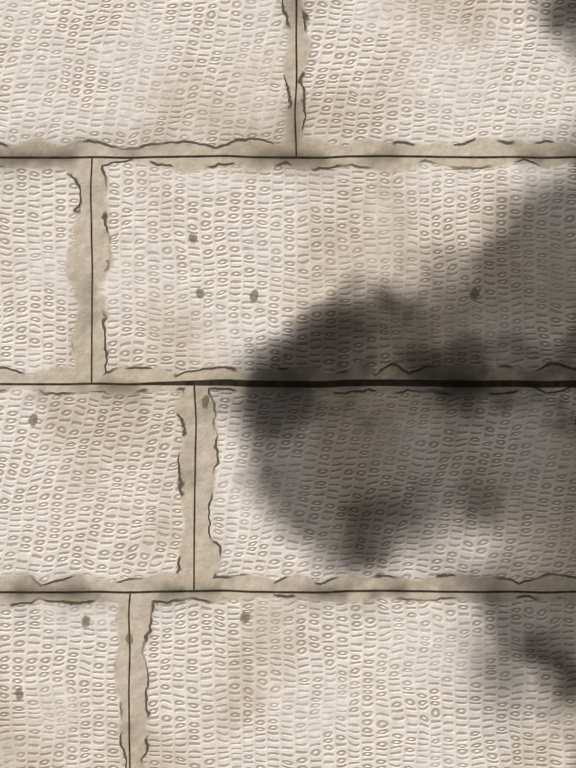
A Shadertoy shader for this texture:

```glsl
// Four courses of tooled limestone blocks under soft tree shade.
// Each block has a face of hashed chisel marks in columns and a rough chipped margin;
// a height field is lit by one directional difference, then joints, stains and shade go on.

#define MARK_PITCH vec2(0.0175, 0.0088)
#define MARK_SLANT 0.20
#define MARGIN 0.021
#define JOINT_WIDTH 0.0013
#define RELIEF 0.24
#define COURSE_BOTTOM vec4(-0.06, 0.230, 0.501, 0.796)
#define COURSE_TOP vec4(0.230, 0.501, 0.796, 1.06)
#define UPRIGHT_JOINT vec4(0.169, 0.254, 0.120, 0.385)
#define LIMESTONE vec3(0.91, 0.872, 0.825)
#define TAN_STONE vec3(0.76, 0.695, 0.60)
#define GRIME vec3(0.17, 0.15, 0.12)
#define SHADE vec3(0.40, 0.395, 0.395)

float hash(vec2 p) {
    vec3 q = fract(p.xyx * 0.1031);
    q += dot(q, q.yzx + 33.33);
    return fract((q.x + q.y) * q.z);
}

float noise(vec2 p) {
    vec2 i = floor(p), f = fract(p);
    f = f * f * (3.0 - 2.0 * f);
    return mix(mix(hash(i), hash(i + vec2(1, 0)), f.x),
               mix(hash(i + vec2(0, 1)), hash(i + vec2(1, 1)), f.x), f.y);
}

float fbm(vec2 p) {
    float sum = 0.0, amp = 0.5;
    for (int i = 0; i < 4; i++) {
        sum += amp * noise(p);
        p = mat2(1.6, 1.2, -1.2, 1.6) * p + 7.3;
        amp *= 0.5;
    }
    return sum / 0.9375;
}

// Course number counted from the bottom
int courseAt(float y) {
    return int(dot(step(COURSE_BOTTOM.yzw, vec3(y)), vec3(1)));
}

// Depth of the chisel marks: bent dashes and small ovals stacked in columns
float chiselMarks(vec2 p, float course, float stone) {
    p.x -= MARK_SLANT * mod(course, 2.0) * p.y;
    p += 0.009 * (vec2(noise(p * 17.0), noise(p * 23.0 + 40.0)) - 0.5);
    p.y += 0.004 * (noise(p * 75.0) - 0.5);
    vec2 g = p / MARK_PITCH + 60.0;
    float column = floor(g.x);
    g.y += hash(vec2(column, stone));
    float kind = hash(vec2(column, floor(g.y)) + stone * 17.0);
    vec2 f = fract(g) - 0.5;
    f.y += 0.2 * (kind - 0.5);
    float bend = 2.6 * f.x * f.x * (kind - 0.4);
    float dash = (1.0 - smoothstep(0.06, 0.27, abs(f.y + bend)))
               * (1.0 - smoothstep(0.30, 0.50, abs(f.x)));
    float oval = 1.0 - smoothstep(0.05, 0.20, abs(length(f) - 0.27));
    float wear = smoothstep(0.2, 0.7, fbm(p * 14.0 + stone));
    return mix(dash, oval, step(0.6, kind)) * mix(0.4, 1.0, wear);
}

// Height of the wall; rim is the signed distance from margin (-) to tooled face (+)
float wallHeight(vec2 p, out float rim, out float marks) {
    int c = courseAt(p.y);
    float joint = UPRIGHT_JOINT[c], side = step(joint, p.x);
    float stone = float(c) * 2.0 + side;
    float bump = fbm(p * 32.0 + stone * 5.0);

    // Margins: scalloped along the beds, ragged along the uprights
    float scallop = abs(sin(p.x * 34.0 + 5.0 * noise(p * 9.0)));
    float lower = MARGIN * (0.45 + 0.5 * scallop + 0.7 * (bump - 0.4));
    float upper = MARGIN * (0.25 + 0.5 * scallop * hash(vec2(stone, 3)) + 0.9 * (bump - 0.4));
    float upright = MARGIN * (0.4 + 0.8 * hash(vec2(stone, 8)) + 1.5 * (bump - 0.5));
    rim = min(p.y - COURSE_BOTTOM[c] - lower, COURSE_TOP[c] - p.y - upper);
    rim = min(rim, abs(p.x - joint) - upright);

    float face = smoothstep(-0.001, 0.005, rim);
    marks = face * chiselMarks(p, float(c), stone);
    float rough = fbm(p * 85.0) * mix(1.3, 0.4, face);
    return rough + 0.45 * face - 0.45 * marks;
}

// Dappled shade: a bulging soft edge, a sunlit gap and a loose fringe below
float treeShade(vec2 p) {
    float bulge = (p.y - 0.44) / 0.20;
    float edge = 0.72 - 0.47 * exp(-bulge * bulge);
    float leaf = fbm(p * 7.0 + 2.0) - 0.5;
    float shade = smoothstep(-0.055, 0.075, p.x - edge + 0.28 * leaf);
    vec2 gap = (p - vec2(0.61, 0.285)) / vec2(0.10, 0.045);
    vec2 fringe = (p - vec2(0.66, 0.15)) / vec2(0.05, 0.08);
    shade *= 1.0 - 0.75 * exp(-dot(gap, gap));
    shade = max(shade, 0.65 * exp(-dot(fringe, fringe)));
    return shade * (0.82 + 0.36 * smoothstep(0.35, 0.65, fbm(p * 10.0 + 31.0)));
}

void mainImage(out vec4 fragColor, in vec2 fragCoord) {
    vec2 p = fragCoord / iResolution.y;
    float px = 1.0 / iResolution.y, rim, marks, unusedRim, unusedMarks;
    float h = wallHeight(p, rim, marks);
    float toLight = wallHeight(p + vec2(-0.0012, 0.0020), unusedRim, unusedMarks);

    // Stone colour, tan margins and broad warm stains
    float face = smoothstep(-0.002, 0.006, rim);
    float stain = smoothstep(0.42, 0.75, fbm(p * vec2(9.0, 6.0) + 12.0));
    vec3 color = mix(TAN_STONE, LIMESTONE, mix(0.25, 1.0, face) * (1.0 - 0.55 * stain));
    color *= 0.94 + 0.14 * (fbm(p * 130.0) - 0.3);
    color *= 1.0 - vec3(0.15, 0.18, 0.22) * marks;
    color *= clamp(1.0 + RELIEF * (h - toLight), 0.6, 1.12);

    // Broken crack where the face meets its margin
    float crack = 1.0 - smoothstep(0.0004, 0.0016 + px, abs(rim));
    color = mix(color, GRIME, 0.65 * crack * smoothstep(0.42, 0.62, noise(p * 38.0)));

    // Joints: thin beds and uprights, with the middle bed open and grimy
    vec3 beds = abs(p.y - COURSE_BOTTOM.yzw + 0.003 * (noise(vec2(p.x * 24.0, 2.0)) - 0.5));
    float bed = min(min(beds.x, beds.z), beds.y - 0.003 * smoothstep(0.15, 0.32, p.x));
    float upright = abs(p.x - UPRIGHT_JOINT[courseAt(p.y)] + 0.004 * (noise(p * 20.0) - 0.5));
    float grime = exp(-max(min(bed, upright + 0.008), 0.0) * 75.0) * smoothstep(0.42, 0.7, fbm(p * 13.0 + 4.0));
    color = mix(color, GRIME * 1.4, 0.7 * grime);
    float seam = 1.0 - smoothstep(JOINT_WIDTH - px, JOINT_WIDTH + px, min(bed, upright + 0.0004));
    color = mix(color, GRIME * (0.6 + 0.6 * noise(p * 160.0)), seam * 0.88);

    // Rare pits knocked out of the faces
    vec2 cell = floor(p * 14.0), f = fract(p * 14.0) - 0.5;
    f += 0.5 * (vec2(hash(cell + 5.0), hash(cell + 9.0)) - 0.5) + 0.12 * (fbm(p * 70.0) - 0.5);
    float pit = step(0.90, hash(cell)) * (1.0 - smoothstep(0.06, 0.11, length(f * vec2(1.2, 0.8))));
    color = mix(color, GRIME * 2.2, 0.6 * pit);

    color *= mix(vec3(1), SHADE, treeShade(p));
    fragColor = vec4(clamp(color, 0.0, 1.0), 1.0);
}
```
